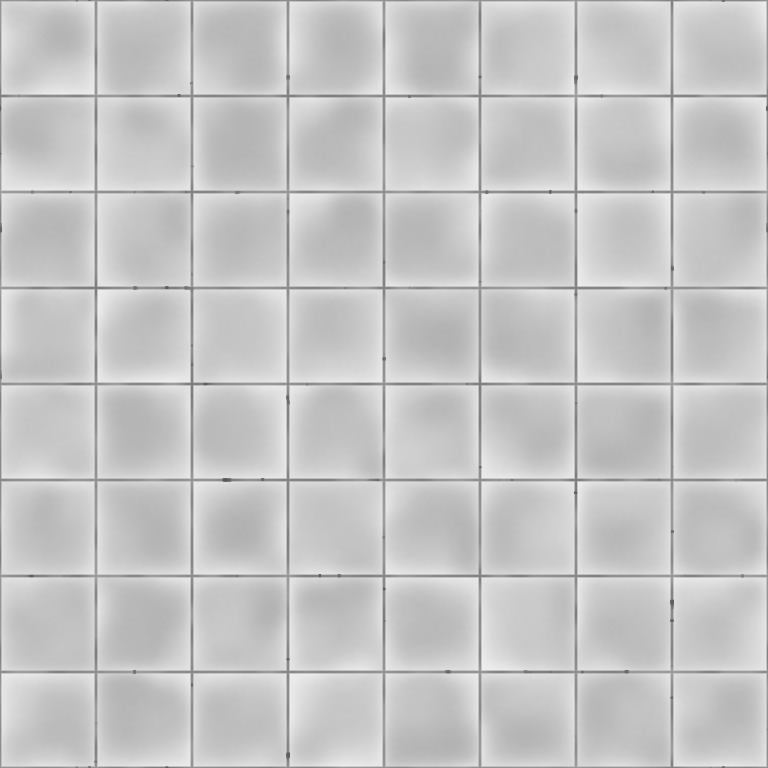
Reproduce this texture procedurally as a WebGL 1 fragment shader.

```glsl
precision highp float;
// Square glazed tiles in an 8 by 8 grid with thin grey joints.
// Each tile has a pale uneven glow along its rim and its own soft, cloudy
// shading; all noise wraps, so the pattern continues across every edge.

uniform vec2 u_resolution;

const float TILES = 8.0;
const float JOINT_HALF_WIDTH = 0.0148; // in tile widths
const vec3 GLAZE = vec3(0.742);
const vec3 RIM = vec3(0.915);
const vec3 JOINT_DARK = vec3(0.49);
const vec3 JOINT_LIGHT = vec3(0.62);

float hash(vec2 p, float seed) {
  vec3 q = fract(vec3(p.xyx) * 0.1031 + seed * 0.137);
  q += dot(q, q.yzx + 33.33);
  return fract((q.x + q.y) * q.z);
}

// Smooth value noise that repeats after a whole number of lattice steps.
float wrappedNoise(vec2 p, float period, float seed) {
  vec2 cell = floor(p);
  vec2 f = p - cell;
  f = f * f * f * (f * (f * 6.0 - 15.0) + 10.0);
  vec2 lo = mod(cell, period);
  vec2 hi = mod(cell + 1.0, period);
  float bottom = mix(hash(lo, seed), hash(vec2(hi.x, lo.y), seed), f.x);
  float top = mix(hash(vec2(lo.x, hi.y), seed), hash(hi, seed), f.x);
  return mix(bottom, top, f.y);
}

// Glow that fades inward from all four sides of a tile.
float rimGlow(vec2 edge, float reach) {
  vec2 fade = exp(-edge / reach);
  return 1.0 - (1.0 - fade.x) * (1.0 - fade.y);
}

vec3 tileColour(vec2 local, vec2 edge, vec2 id) {
  float seed = 1.0 + 40.0 * hash(id, 3.0);
  vec2 offset = vec2(hash(id, 5.0), hash(id, 7.0));
  float cloud = wrappedNoise(local * 1.9 + offset, 16.0, seed);
  float patches = wrappedNoise(local * 2.4 + offset.yx, 16.0, seed + 9.0);
  float glow = rimGlow(edge, mix(0.055, 0.145, patches));
  float strength = mix(0.65, 1.1, patches);
  vec3 colour = mix(GLAZE, RIM, clamp(glow * strength, 0.0, 1.0));
  float tone = 0.025 * (hash(id, 11.0) - 0.5);
  return colour + tone + 0.11 * (cloud - 0.5) * (1.0 - 0.6 * glow);
}

void main() {
  vec2 uv = gl_FragCoord.xy / u_resolution;
  vec2 grid = uv * TILES;
  vec2 id = mod(floor(grid), TILES);
  vec2 local = fract(grid);
  vec2 edge = min(local, 1.0 - local);
  float pixel = TILES / min(u_resolution.x, u_resolution.y);

  // Glaze with a faint fine grain
  vec3 colour = tileColour(local, edge, id);
  colour += 0.008 * (wrappedNoise(uv * 192.0, 192.0, 2.0) - 0.5);

  // Joints, with uneven tone and a few small dark chips
  float wear = wrappedNoise(uv * 40.0, 40.0, 4.0);
  float chip = smoothstep(0.9, 1.0, wrappedNoise(uv * 120.0, 120.0, 6.0));
  float halfWidth = JOINT_HALF_WIDTH + 0.006 * chip;
  float distanceToJoint = min(edge.x, edge.y);
  float joint = 1.0 - smoothstep(halfWidth - 0.5 * pixel,
                                 halfWidth + 0.5 * pixel, distanceToJoint);
  vec3 jointColour = mix(JOINT_DARK, JOINT_LIGHT, wear) - 0.16 * chip;
  colour = mix(colour, jointColour, joint);

  gl_FragColor = vec4(clamp(colour, 0.0, 1.0), 1.0);
}
```
